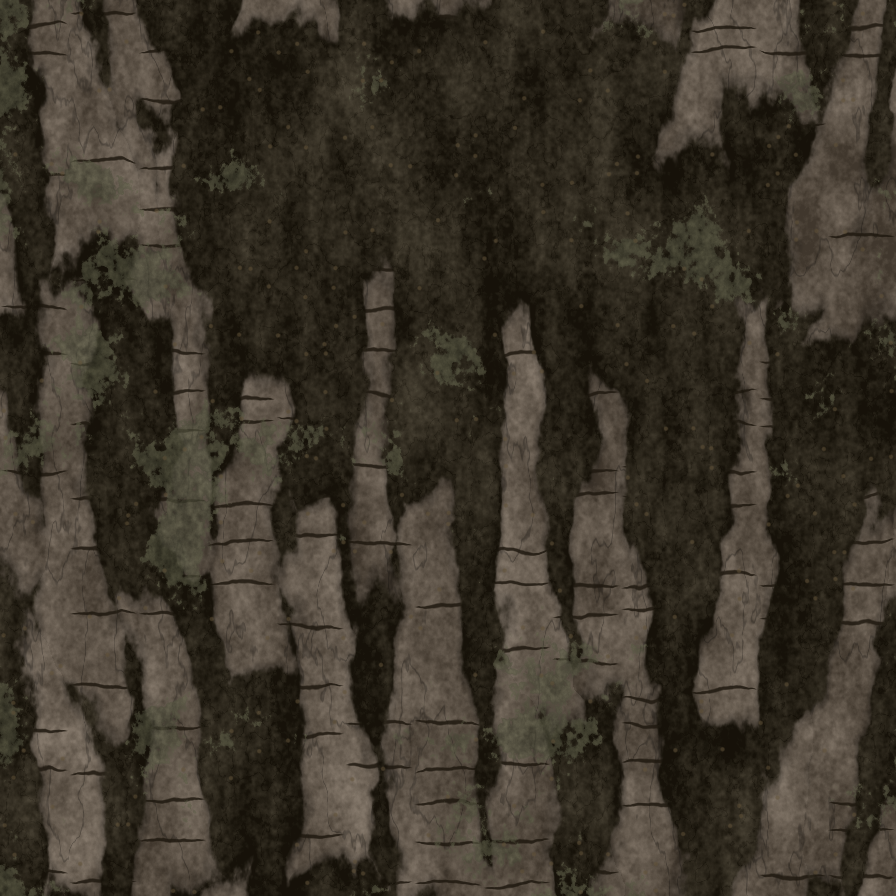
This texture is drawn by a three.js fragment shader. Its source:

```glsl
varying vec2 vUv;

float hash(vec2 p) {
  vec3 q = fract(p.xyx * 0.1031);
  q += dot(q, q.yzx + 33.33);
  return fract((q.x + q.y) * q.z);
}

float noise(vec2 p) {
  vec2 i = floor(p), f = fract(p);
  f = f * f * (3.0 - 2.0 * f);
  return mix(mix(hash(i), hash(i + vec2(1, 0)), f.x),
             mix(hash(i + vec2(0, 1)), hash(i + vec2(1, 1)), f.x), f.y);
}

float fbm(vec2 p) {
  float sum = 0.0, amp = 0.5;
  for (int i = 0; i < 5; i++) {
    sum += amp * noise(p);
    p = mat2(1.6, 1.2, -1.2, 1.6) * p + 7.3;
    amp *= 0.5;
  }
  return sum / 0.97;
}

// Upright leaning plates: x = depth inside the nearest one, y = its random tone
vec2 barkPlates(vec2 p) {
  vec2 grid = vec2(9.0, 3.0);
  vec2 home = floor(p * grid);
  vec2 best = vec2(-0.06, 0.5);
  for (int j = -1; j <= 1; j++) {
    for (int i = -1; i <= 1; i++) {
      vec2 id = home + vec2(i, j);
      vec2 jitter = vec2(hash(id + 11.0), hash(id + 23.0)) - 0.5;
      vec2 center = (id + 0.5 + jitter * 0.7) / grid;
      float bare = 1.0 - smoothstep(0.1, 0.3, length(center - vec2(0.56, 0.73)));
      if (hash(id + 37.0) > 0.82 - 0.5 * bare) continue;
      float halfLength = mix(0.11, 0.24, hash(id + 41.0)) * (1.0 - 0.4 * bare);
      float halfWidth = mix(0.02, 0.044, hash(id + 53.0)) * (1.0 - 0.3 * bare);
      float lean = mix(-0.2, 0.15, center.x) + 0.25 * (hash(id + 67.0) - 0.5);
      vec2 q = p - center;
      q.x -= lean * q.y;
      float taper = 1.0 - 0.35 * q.y / halfLength;
      float depth = min(halfWidth * taper - abs(q.x), 0.4 * (halfLength - abs(q.y)));
      if (depth > best.x) best = vec2(depth, hash(id + 71.0));
    }
  }
  return best;
}

// Short, thin, nearly level splits that taper at both ends
float crossCracks(vec2 p) {
  p.y += 0.018 * (fbm(p * vec2(22.0, 16.0)) - 0.5);
  vec2 grid = vec2(13.0, 24.0);
  vec2 id = floor(p * grid), f = fract(p * grid);
  float reach = 1.0 - pow(abs(f.x * 2.0 - 1.0), 2.0);
  float away = abs(f.y - mix(0.25, 0.75, hash(id + 5.0))) / grid.y;
  float thickness = 0.0024 * reach * step(hash(id + 17.0), 0.5);
  return (1.0 - smoothstep(thickness * 0.4, thickness + 0.0008, away)) * smoothstep(0.0, 0.3, reach)
       * step(0.0001, thickness);
}

void main() {
  vec2 p = vUv;

  // Bent and ragged plate outlines
  vec2 bend = vec2(fbm(p * vec2(6.0, 5.0)), fbm(p * vec2(7.0, 5.0) + 31.0)) - 0.5;
  vec2 plate = barkPlates(p + bend * vec2(0.075, 0.09));
  float depth = plate.x + 0.034 * (fbm(p * vec2(38.0, 22.0)) - 0.5)
                        + 0.022 * (fbm(p * vec2(16.0, 8.0) + 9.0) - 0.5);
  float plateMask = smoothstep(-0.002, 0.004, depth);

  float grain = fbm(p * vec2(170.0, 140.0));
  float speck = noise(p * 290.0);

  // Dark furrows: long streaks, scaly net and shade below the plates
  float streak = fbm(p * vec2(55.0, 11.0) + 3.0);
  float lumps = fbm(p * vec2(18.0, 11.0) + 57.0);
  float net = abs(fbm(p * vec2(60.0, 42.0) + 19.0) - 0.5);
  float furrowTone = 0.46 + 0.9 * (streak - 0.5) + 0.9 * (lumps - 0.5)
                   + 0.9 * (grain - 0.5) + 0.25 * (speck - 0.5);
  furrowTone -= 0.22 * (1.0 - smoothstep(0.0, 0.035, net));
  furrowTone -= 0.18 * smoothstep(-0.016, -0.002, depth);
  vec3 furrow = mix(vec3(0.085, 0.068, 0.035), vec3(0.25, 0.225, 0.175), clamp(furrowTone, 0.0, 1.2));

  // Pale plate faces, darker at the rim and stained in places
  float stain = fbm(p * vec2(30.0, 17.0) + 83.0);
  float faceTone = 0.56 + 1.2 * (stain - 0.5) + 0.8 * (grain - 0.5)
                 + 0.2 * (speck - 0.5) + 0.3 * (plate.y - 0.5);
  vec3 face = mix(vec3(0.25, 0.215, 0.175), vec3(0.47, 0.425, 0.375), clamp(faceTone, 0.0, 1.2));
  face *= mix(0.78, 1.0, smoothstep(0.0, 0.012, depth));
  float seam = abs(fbm(p * vec2(26.0, 9.0) + 43.0) - 0.5);
  face *= 1.0 - 0.22 * (1.0 - smoothstep(0.0, 0.02, seam));
  face = mix(face, vec3(0.12, 0.095, 0.06), 0.85 * crossCracks(p));

  vec3 color = mix(furrow, face, plateMask);

  // Grey-green lichen patches
  float lichen = smoothstep(0.67, 0.72, fbm(p * 10.0 + 131.0) + 0.25 * (grain - 0.5));
  color = mix(color, vec3(0.29, 0.29, 0.22) * (0.6 + 0.8 * grain), 0.65 * lichen);

  // Scattered warm flakes
  vec2 flakeId = floor(p * 95.0);
  vec2 flakeAt = fract(p * 95.0) - 0.5 - 0.3 * (vec2(hash(flakeId + 3.0), hash(flakeId + 8.0)) - 0.5);
  float flake = (1.0 - smoothstep(0.12, 0.32, length(flakeAt))) * step(0.965, hash(flakeId + 29.0));
  color = mix(color, vec3(0.38, 0.32, 0.22), 0.55 * flake);

  gl_FragColor = vec4(color, 1.0);
}
```
